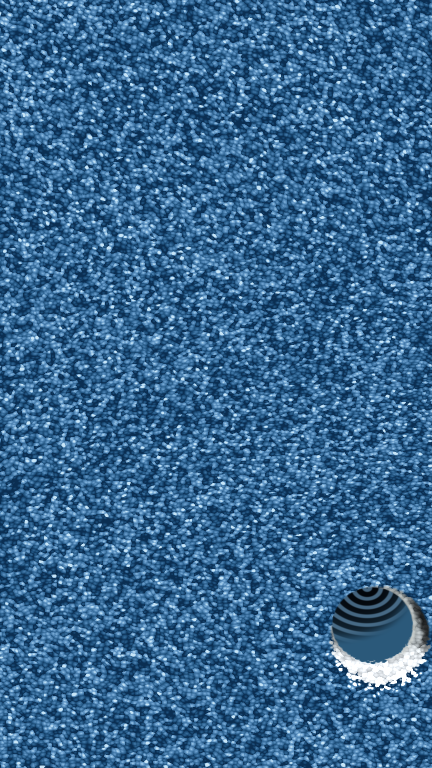
Reproduce this texture procedurally as a Shadertoy shader.

```glsl
// Draws a rough blue sparkling grain surface with a threaded bore at lower right.

vec2 hash2(vec2 p) {
    vec3 q = fract(p.xyx * vec3(0.1031, 0.1030, 0.0973));
    q += dot(q, q.yzx + 33.33);
    return fract((q.xx + q.yz) * q.zy);
}

// Cellular noise: xy = offset to the nearest site, zw = random pair of its cell
vec4 cells(vec2 p) {
    vec2 base = floor(p);
    vec4 nearest = vec4(9.0);
    for (int y = -1; y <= 1; y++)
    for (int x = -1; x <= 1; x++) {
        vec2 id = base + vec2(x, y);
        vec2 offset = id + 0.1 + 0.8 * hash2(id) - p;
        if (dot(offset, offset) < dot(nearest.xy, nearest.xy))
            nearest = vec4(offset, hash2(id + 71.7));
    }
    return nearest;
}

// Blue ramp from shadow (0) to sparkle (5)
vec3 blueRamp(float tone) {
    vec3 blues[6] = vec3[6](
        vec3(0.04, 0.18, 0.32), vec3(0.10, 0.29, 0.46), vec3(0.19, 0.40, 0.58),
        vec3(0.31, 0.52, 0.71), vec3(0.47, 0.67, 0.84), vec3(0.78, 0.90, 0.97));
    float t = clamp(tone, 0.0, 4.999);
    int i = int(t);
    return mix(blues[i], blues[i + 1], fract(t));
}

// Tone of the tilted, slightly flattened grains
float grainTone(vec2 p) {
    float angle = mix(-0.12, -0.32, smoothstep(0.3, 1.3, p.y));
    vec2 along = vec2(cos(angle), sin(angle));
    vec2 q = vec2(dot(p, along), dot(p, vec2(-along.y, along.x)));
    q += 0.002 * sin(q.yx * 90.0 + 2.0 * sin(q * 37.0));
    vec4 grain = cells(q * vec2(88.0, 118.0) + 200.0);
    vec4 clump = cells(q * vec2(24.0, 34.0) + 50.0);
    float dome = 0.42 - length(grain.xy);
    float patches = sin(p.x * 9.0 + 2.0 * sin(p.y * 6.0)) * sin(p.y * 13.0 + 3.0 * p.x);
    float tone = 1.75 + 4.1 * (grain.z - 0.5) + 3.2 * dome - 0.7 * grain.y;
    tone += 0.9 * (0.42 - length(clump.xy)) + 0.15 * patches;
    return tone + 3.2 * pow(grain.w, 20.0) * smoothstep(-0.3, 0.25, dome);
}

// Bore wall with curved thread ridges, darkest at the upper left
vec3 boreColor(vec2 p) {
    vec2 fromTop = p - vec2(0.850, 0.417);
    float radius = length(fromTop * vec2(0.8, 1.0));
    float ridge = smoothstep(-0.3, 0.8, sin(radius * 310.0));
    float depth = smoothstep(0.02, 0.13, radius + 0.25 * fromTop.x);
    vec3 wall = mix(vec3(0.02, 0.05, 0.09), vec3(0.17, 0.35, 0.48), depth);
    float threads = 1.0 - smoothstep(0.085, 0.125, radius + 0.3 * fromTop.x);
    return mix(wall, mix(wall * 0.4, vec3(0.31, 0.45, 0.56), ridge), threads * 0.85);
}

vec3 surface(vec2 p) {
    float tone = grainTone(p);
    vec3 color = blueRamp(tone);

    // Chipped rim: grey at the right, white crumbs at the bottom
    vec2 rimOffset = p - vec2(0.880, 0.303);
    float bottom = smoothstep(0.02, -0.07, rimOffset.y);
    float rough = (tone - 1.8) * mix(0.001, 0.006, bottom);
    float rim = (length(rimOffset / vec2(0.114, 0.117)) - 1.0) * 0.115 - rough;
    vec3 rimColor = mix(vec3(0.53, 0.56, 0.57), vec3(0.96, 0.98, 1.0), bottom);
    rimColor += 0.07 * (tone - 1.8);
    float shade = smoothstep(-0.025, -0.008, rim) * smoothstep(0.05, 0.10, rimOffset.x);
    rimColor *= 1.0 - 0.75 * shade * (1.0 - bottom);
    color = mix(color, rimColor, smoothstep(0.003, -0.003, rim));

    // Bore opening with a pale lip along its right side
    vec2 boreOffset = p - vec2(0.862, 0.331);
    float bore = (length(boreOffset / vec2(0.093, 0.087)) - 1.0) * 0.09;
    bore -= 0.3 * rough;
    float lip = smoothstep(0.008, 0.0, abs(bore - 0.004)) * smoothstep(0.02, 0.08, boreOffset.x);
    color = mix(color, vec3(0.80, 0.82, 0.81), 0.7 * lip);
    return mix(color, boreColor(p), smoothstep(0.002, -0.002, bore));
}

void mainImage(out vec4 fragColor, in vec2 fragCoord) {
    // Four samples per pixel smooth the grain edges
    vec3 sum = vec3(0.0);
    for (int i = 0; i < 4; i++) {
        vec2 shift = vec2(i % 2, i / 2) * 0.5 - 0.25;
        sum += surface((fragCoord + shift) / iResolution.x);
    }
    fragColor = vec4(clamp(sum * 0.25, 0.0, 1.0), 1.0);
}
```
